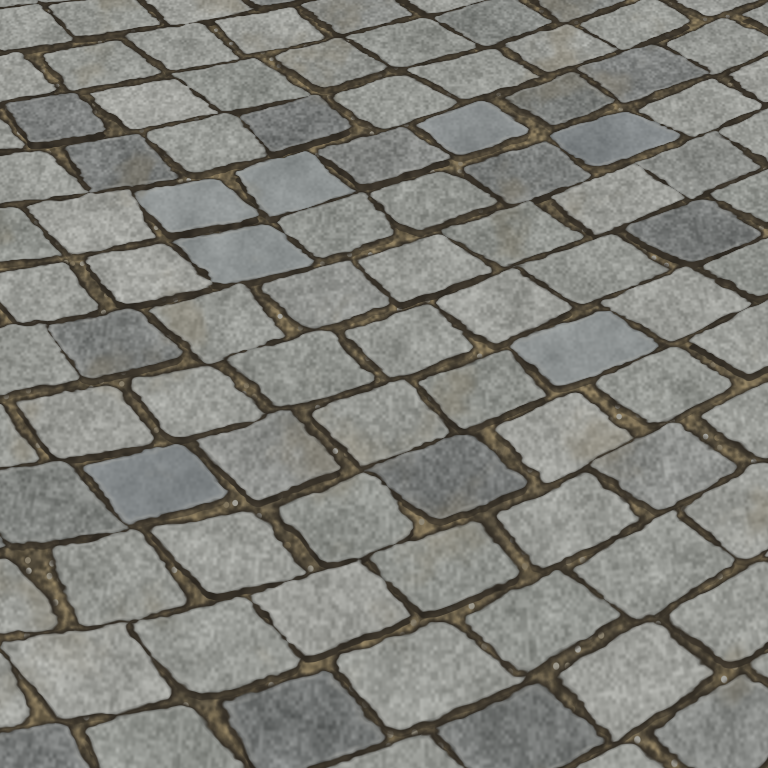
A WebGL 2 fragment shader for this texture:

```glsl
#version 300 es
precision highp float;
// Worn grey granite setts in slanting rows, with sandy joints, seen in perspective.
uniform vec2 u_resolution;
out vec4 fragColor;

#define HORIZON 2.8              // height of the vanishing line
#define ROW_STEP vec2(0.137, 0.044)
#define COLUMN_STEP vec2(0.078, -0.072)
#define ROW_CURVE 0.18           // bend of the rows across the canvas
#define HALF_SIZE 0.462          // sett half width, in cells
#define MIN_JOINT 0.022
#define THICKNESS 0.009          // visible side face
#define GRAIN 0.21

const vec3 PALE = vec3(0.66, 0.66, 0.64);
const vec3 GREY = vec3(0.55, 0.56, 0.54);
const vec3 SLATE = vec3(0.43, 0.44, 0.44);
const vec3 SAND = vec3(0.47, 0.42, 0.32);
const vec3 SOIL = vec3(0.33, 0.30, 0.24);
const vec3 SHADOW = vec3(0.19, 0.17, 0.14);

vec3 hash3(vec2 p) {
    vec3 q = fract(p.xyx * vec3(0.1031, 0.1030, 0.0973));
    q += dot(q, q.yxz + 33.33);
    return fract((q.xxy + q.yzz) * q.zyx);
}

float noise(vec2 p) {
    vec2 i = floor(p), f = fract(p);
    f = f * f * (3.0 - 2.0 * f);
    vec2 e = vec2(0.0, 1.0);
    return mix(mix(hash3(i).x, hash3(i + e.yx).x, f.x),
               mix(hash3(i + e.xy).x, hash3(i + e.yy).x, f.x), f.y);
}

float fbm(vec2 p) {
    float sum = 0.0, amp = 0.53;
    for (int i = 0; i < 4; i++) {
        sum += amp * noise(p);
        p = mat2(1.6, 1.2, -1.2, 1.6) * p + 7.3;
        amp *= 0.5;
    }
    return sum;
}

// Canvas to ground plane
vec2 toGround(vec2 p) {
    vec2 c = p - 0.5;
    vec2 g = c * (HORIZON - 0.5) / (HORIZON - p.y);
    g.y -= ROW_CURVE * c.x * c.x;
    return g;
}

// Ground plane to sett cells
vec2 toCells(vec2 g) {
    return inverse(mat2(ROW_STEP, COLUMN_STEP)) * g + 40.0;
}

float settDistance(vec2 q, vec2 id) {
    vec3 a = hash3(id + 3.7), b = hash3(id + 91.3);
    q -= (b.xy - 0.5) * 0.10;
    q += (a.xy - 0.5) * vec2(0.24, 0.20) * q.yx;
    q.x *= 1.0 + (a.z - 0.5) * 0.35 * q.y;
    float radius = 0.05 + 0.10 * b.z * b.z;
    vec2 size = HALF_SIZE + (hash3(id + 17.0).xy - 0.6) * 0.09;
    vec2 e = abs(q) - size + radius;
    return length(max(e, 0.0)) + min(max(e.x, e.y), 0.0) - radius;
}

// Distance to the closest sett (x) and its cell (yz)
vec3 closestSett(vec2 cell) {
    float first = 9.0, second = 9.0;
    vec2 owner = vec2(0.0);
    for (int j = -1; j <= 1; j++) {
        float row = floor(cell.y) + float(j);
        float shift = 0.2 * row + 0.45 * hash3(vec2(row, 5.0)).x;
        for (int i = -1; i <= 1; i++) {
            vec2 id = vec2(floor(cell.x - shift) + float(i), row);
            float d = settDistance(cell - vec2(shift, 0.0) - id - 0.5, id);
            if (d < first) { second = first; first = d; owner = id; }
            else second = min(second, d);
        }
    }
    float d = max(first, 0.5 * (first - second) + MIN_JOINT);
    d += (noise(cell * 6.0) - 0.5) * 0.05 + (noise(cell * 19.0) - 0.5) * 0.025;
    return vec3(d, owner);
}

vec3 jointColor(vec2 g, float d) {
    float grit = fbm(g * 75.0);
    vec3 col = mix(SOIL, SAND, smoothstep(0.3, 0.65, 0.55 * grit + 0.45 * fbm(g * 9.0)));
    col *= 0.72 + 0.56 * noise(g * 210.0);
    // Scattered pebbles
    vec2 id = floor(g * 75.0);
    vec3 h = hash3(id + 200.0);
    float r = length(fract(g * 75.0) - 0.35 - 0.3 * h.xy);
    col = mix(col, mix(SAND, PALE, h.y), step(0.8, h.z) * smoothstep(0.33, 0.2, r));
    return mix(SHADOW, col, smoothstep(-0.01, 0.07, d + 0.05 * (grit - 0.5)));
}

vec3 settColor(vec2 g, float d, vec2 id) {
    vec3 h = hash3(id + 51.0);
    float smoothFace = step(0.88, h.y);
    vec3 col = mix(GREY, PALE, 0.65 * h.x);
    col = mix(col, SLATE, smoothstep(0.68, 1.0, h.z) * 0.8);
    col = mix(col, vec3(0.52, 0.55, 0.57), 0.5 * smoothFace);
    col += (fbm(g * 22.0 + h.xy * 9.0) - 0.5) * 0.16;
    // Granite speckle, dust stains and worn rim
    float speckle = 0.6 * noise(g * 240.0) + 0.4 * noise(g * 120.0 + 5.0) - 0.5;
    col += speckle * GRAIN * mix(1.0, 0.35, smoothFace);
    col = mix(col, SAND, 0.3 * smoothstep(0.58, 0.8, fbm(g * 11.0 + 30.0)));
    float rim = smoothstep(-0.07, -0.025, d) * noise(g * 60.0);
    return mix(col, PALE, 0.45 * rim) * mix(0.8, 1.0, smoothstep(0.0, -0.03, d));
}

void main() {
    vec2 p = gl_FragCoord.xy / u_resolution;
    vec2 g = toGround(p);
    float blur = 8.0 / u_resolution.y;
    vec3 sett = closestSett(toCells(g));
    vec3 raised = closestSett(toCells(toGround(p + vec2(0.0, THICKNESS))));
    vec3 col = jointColor(g, sett.x);
    // Dark side face below the lower edges
    float side = smoothstep(blur, -blur, raised.x) * (0.25 + 0.7 * hash3(raised.yz + 8.0).x);
    col = mix(col, SHADOW * (0.8 + 0.5 * noise(g * 90.0)), side);
    col = mix(col, settColor(g, sett.x, sett.yz), smoothstep(blur, -blur, sett.x));
    fragColor = vec4(col, 1.0);
}
```
